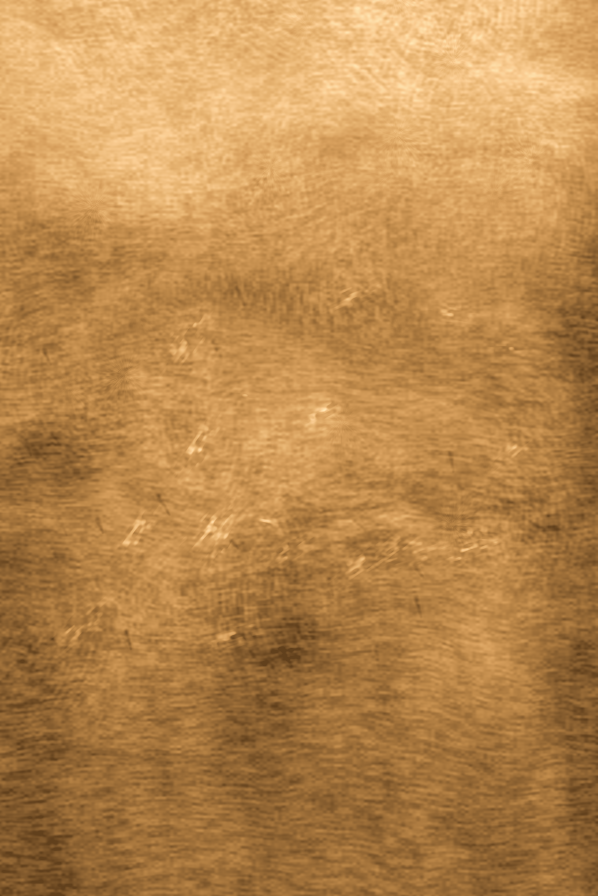
Reproduce this texture procedurally as a WebGL 2 fragment shader.

```glsl
#version 300 es
precision highp float;

uniform vec2 u_resolution;
out vec4 outColor;

const int SWIRLS = 64;
const int NICKS = 44;
const int GLINTS = 20;
const float CONTRAST = 1.2;
const float MID_TONE = 2.15;
const float GRAIN = 1.15;
const float SPECKLE = 0.8;
const float MOTTLE = 1.0;
const float SWIRL_GRAIN = 1.0;
const float SWIRL_SHADE = 0.4;
const float NICK_DEPTH = 1.5;
const float GLINT_POWER = 2.6;
const vec3 BRASS[8] = vec3[8](
    vec3(0.38, 0.25, 0.11), vec3(0.52, 0.36, 0.18),
    vec3(0.64, 0.45, 0.23), vec3(0.75, 0.54, 0.29),
    vec3(0.84, 0.62, 0.36), vec3(0.91, 0.71, 0.45),
    vec3(0.98, 0.80, 0.57), vec3(1.00, 0.90, 0.70));

float hash(vec2 p) {
    return fract(sin(dot(p, vec2(127.1, 311.7))) * 43758.5453);
}

float noise(vec2 p) {
    vec2 i = floor(p), f = fract(p);
    f = f * f * (3.0 - 2.0 * f);
    return mix(mix(hash(i), hash(i + vec2(1, 0)), f.x),
               mix(hash(i + vec2(0, 1)), hash(i + vec2(1, 1)), f.x), f.y);
}

float fbm(vec2 p) {
    float sum = 0.0, amp = 0.5;
    for (int i = 0; i < 4; i++) {
        sum += amp * noise(p);
        p = mat2(1.6, 1.2, -1.2, 1.6) * p + 7.3;
        amp *= 0.5;
    }
    return sum / 0.9375;
}

float blob(vec2 p, vec2 centre, vec2 size) {
    vec2 d = (p - centre) / size;
    return exp(-dot(d, d));
}

// Broad light and shade across the sheet
float sheen(vec2 uv) {
    float tone = 1.25 + 0.65 * smoothstep(0.12, 0.45, uv.y)
               + 2.2 * smoothstep(0.55, 0.95, uv.y);
    tone -= 1.2 * smoothstep(0.86, 1.0, uv.x);
    tone -= 0.5 * (1.0 - smoothstep(0.0, 0.2, uv.x));
    tone += 0.9 * blob(uv, vec2(0.58, 0.49), vec2(0.32, 0.05));
    tone += 0.5 * blob(uv, vec2(0.70, 0.92), vec2(0.28, 0.12));
    tone += 0.7 * blob(uv, vec2(0.63, 0.39), vec2(0.16, 0.015));
    tone -= 0.7 * blob(uv, vec2(0.60, 0.65), vec2(0.22, 0.04));
    tone -= 1.0 * blob(uv, vec2(0.12, 0.73), vec2(0.16, 0.06));
    tone -= 1.0 * blob(uv, vec2(0.50, 0.24), vec2(0.09, 0.14));
    tone -= 0.8 * blob(uv, vec2(0.98, 0.71), vec2(0.06, 0.05));
    tone -= 0.8 * blob(uv, vec2(0.06, 0.48), vec2(0.12, 0.04));
    tone -= 0.8 * blob(uv, vec2(0.93, 0.46), vec2(0.10, 0.05));
    return tone;
}

// Overlapping patches of fine curved polishing strokes
float swirls(vec2 p, float aspect) {
    float sum = 0.0;
    for (int i = 0; i < SWIRLS; i++) {
        float id = float(i);
        vec2 centre = vec2(hash(vec2(id, 1)) * aspect, 0.25 + 0.8 * hash(vec2(id, 2)));
        float size = mix(0.03, 0.09, hash(vec2(id, 3)));
        float turn = 6.2832 * hash(vec2(id, 4));
        vec2 dir = vec2(cos(turn), sin(turn));
        vec2 q = p - centre + dir * mix(0.06, 0.2, hash(vec2(id, 5)));
        float angle = atan(dot(q, vec2(-dir.y, dir.x)), dot(q, dir));
        float radius = length(q);
        float strokes = noise(vec2(angle * 14.0, radius * 260.0) + id * 17.0) - 0.5;
        float shade = noise(vec2(angle * 5.0, radius * 32.0) + id * 31.0) - 0.5;
        sum += blob(p, centre, vec2(size)) * (SWIRL_GRAIN * strokes + SWIRL_SHADE * shade);
    }
    return sum;
}

// Short dark slanted dents with ragged edges
float nicks(vec2 p, float aspect) {
    float sum = 0.0;
    for (int i = 0; i < NICKS; i++) {
        float id = float(i) + 100.0;
        float rise = hash(vec2(id, 2)) + hash(vec2(id, 3)) - 1.0;
        vec2 start = vec2(hash(vec2(id, 1)) * aspect, 0.47 + 0.34 * rise);
        float lean = mix(0.1, 0.8, hash(vec2(id, 4)));
        vec2 stroke = vec2(sin(lean), -cos(lean)) * mix(0.006, 0.024, hash(vec2(id, 5)));
        vec2 q = p - start;
        float along = clamp(dot(q, stroke) / dot(stroke, stroke), 0.0, 1.0);
        float width = max(mix(0.005, 0.0025, along), 1.2 / u_resolution.y);
        float mark = 1.0 - smoothstep(0.0, width, length(q - stroke * along));
        sum += mark * (1.0 - 0.6 * along) * hash(vec2(id, 6));
    }
    return sum * (0.5 + noise(p * 220.0));
}

// Small ridged patches that catch the light
float glints(vec2 p, float aspect) {
    float sum = 0.0;
    for (int i = 0; i < GLINTS; i++) {
        float id = float(i) + 200.0;
        vec2 centre = vec2(hash(vec2(id, 1)) * aspect, mix(0.28, 0.68, hash(vec2(id, 2))));
        float turn = mix(-0.3, 1.0, hash(vec2(id, 3)));
        vec2 q = mat2(cos(turn), -sin(turn), sin(turn), cos(turn)) * (p - centre);
        float size = mix(0.012, 0.034, hash(vec2(id, 4)));
        float ridges = smoothstep(0.4, 0.9, noise(q * vec2(130.0, 280.0) + id));
        sum += ridges * blob(q, vec2(0.0), vec2(size, size * 0.4));
    }
    return sum;
}

void main() {
    vec2 uv = gl_FragCoord.xy / u_resolution;
    vec2 p = gl_FragCoord.xy / u_resolution.y;
    float aspect = u_resolution.x / u_resolution.y;
    vec2 warp = vec2(fbm(p * 5.0), fbm(p * 5.0 + 40.0)) - 0.5;

    // Smeared shading: upright low down, level higher up
    float upright = fbm((p + 0.06 * warp) * vec2(11.0, 3.0)) - 0.5;
    float level = fbm((p + 0.25 * warp) * vec2(6.0, 11.0) + 20.0) - 0.5;
    float tone = sheen(uv + 0.2 * warp);
    tone += 2.2 * mix(upright, level, smoothstep(0.25, 0.42, uv.y));
    tone += MOTTLE * (fbm((p + 0.1 * warp) * vec2(24.0, 32.0)) - 0.5);

    // Short brushed grain, turning upright in the upper middle
    vec2 g = p + 0.05 * warp;
    float across = noise(g * vec2(60.0, 300.0)) - 0.5;
    float down = noise(g * vec2(270.0, 80.0)) - 0.5;
    float turned = blob(uv + 0.3 * warp, vec2(0.5, 0.64), vec2(0.3, 0.07));
    tone += GRAIN * mix(across, down, turned) * mix(1.0, 0.55, smoothstep(0.6, 0.9, uv.y));
    tone += SPECKLE * (noise(p * vec2(240.0, 330.0) + 9.0) - 0.5);

    tone = MID_TONE + CONTRAST * (tone - MID_TONE);
    tone += swirls(p, aspect);
    tone -= NICK_DEPTH * nicks(p, aspect);
    tone += GLINT_POWER * glints(p, aspect);

    // Tone to metal colour
    vec3 color = BRASS[0];
    for (int i = 1; i < 8; i++)
        color = mix(color, BRASS[i], clamp(tone + 2.0 - float(i), 0.0, 1.0));
    outColor = vec4(color, 1.0);
}
```
